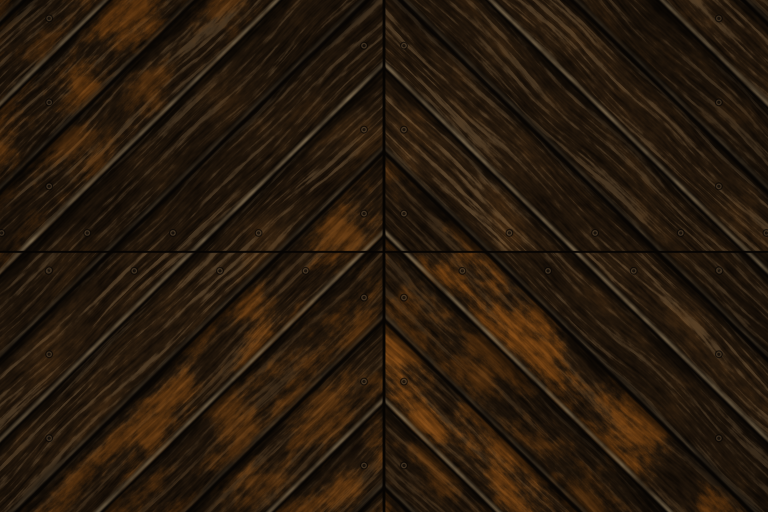
A Shadertoy shader for this texture:

```glsl
const float PITCH = 0.164;      // vertical spacing of the boards
const float FIRST_JOINT = 0.133;
const float SLOPE = 0.98;
const float SEAM_DEPTH = 0.492; // horizontal cut, measured from the top

const vec3 SOOT = vec3(0.065, 0.040, 0.018);
const vec3 UMBER = vec3(0.19, 0.125, 0.060);
const vec3 WEATHERED = vec3(0.34, 0.265, 0.175);
const vec3 AMBER = vec3(0.43, 0.235, 0.055);
const vec3 WORN_EDGE = vec3(0.49, 0.42, 0.31);
const vec3 GAP = vec3(0.022, 0.014, 0.009);

float hash(vec2 p) {
    vec3 q = fract(p.xyx * vec3(0.1031, 0.1030, 0.0973));
    q += dot(q, q.yzx + 33.33);
    return fract((q.x + q.y) * q.z);
}

float gradientDot(vec2 cell, vec2 offset) {
    float angle = 6.2832 * hash(cell);
    return dot(vec2(cos(angle), sin(angle)), offset);
}

float noise(vec2 p) {
    vec2 i = floor(p), f = fract(p);
    vec2 w = f * f * f * (f * (f * 6.0 - 15.0) + 10.0);
    vec2 e = vec2(1.0, 0.0);
    float low = mix(gradientDot(i, f), gradientDot(i + e.xy, f - e.xy), w.x);
    float high = mix(gradientDot(i + e.yx, f - e.yx), gradientDot(i + e.xx, f - e.xx), w.x);
    return 1.4 * mix(low, high, w.y);
}

float fbm(vec2 p) {
    float sum = 0.0, amp = 0.6;
    for (int i = 0; i < 4; i++) {
        sum += amp * noise(p);
        p = p * 2.03 + 17.1;
        amp *= 0.5;
    }
    return sum;
}

// Coverage of a line of given half width at signed distance d
float line(float d, float halfWidth, float blur) {
    return 1.0 - smoothstep(halfWidth - blur, halfWidth + blur, abs(d));
}

// Wood colour; grain = (along, across) the board
vec3 wood(vec2 grain, vec2 seed, float warmth, float grey) {
    vec2 g = grain + seed;
    float bend = 0.012 * noise(g * vec2(4.0, 9.0));
    float across = g.y + bend;
    float rings = noise(vec2(g.x * 3.5, across * 105.0));
    float fibre = noise(vec2(g.x * 22.0, across * 260.0));
    float blotch = fbm(g * vec2(7.0, 13.0));
    float speckle = fbm(g * vec2(45.0, 95.0));

    float tone = 0.60 + 0.50 * rings + 0.30 * fibre + 0.45 * blotch + 0.3 * speckle;
    vec3 col = mix(SOOT, UMBER, clamp(tone, 0.0, 1.3));
    float pale = smoothstep(0.05, 0.65, rings + 0.35 * fibre + 0.3 * speckle);
    col = mix(col, WEATHERED, pale * mix(0.25, 0.62, grey));
    float stain = smoothstep(-0.05, 0.55, blotch + 0.35 * warmth - 0.12 + 0.25 * speckle);
    return mix(col, AMBER * (0.65 + 0.5 * tone), 0.72 * stain * warmth);
}

// Screw head: x = brightness, y = coverage
vec2 screw(vec2 offset, float blur) {
    float r = length(offset);
    float ring = line(r - 0.0042, 0.0013, blur);
    float slot = line(r, 0.0017, blur);
    return vec2(0.85 * ring + 0.25 * slot, line(r, 0.0075, blur));
}

// All screws of the board whose middle meets the centre at boardMid
vec2 boardScrews(vec2 p, float boardMid, float blur) {
    vec2 head = vec2(0.0);
    for (int i = 0; i < 2; i++) {
        float side = float(i);
        float column = mix(0.039, 0.654, side);
        vec2 inColumn = vec2(column, boardMid + SLOPE * column);
        head = max(head, screw(p - inColumn, blur));
        float depth = SEAM_DEPTH + mix(-0.037, 0.037, side);
        vec2 bySeam = vec2((depth - boardMid) / SLOPE, depth);
        head = max(head, screw(p - bySeam, blur) * step(0.13, bySeam.x));
    }
    return head;
}

void mainImage(out vec4 fragColor, in vec2 fragCoord) {
    float blur = 0.8 / iResolution.y;
    vec2 p = (fragCoord - 0.5 * iResolution.xy) / iResolution.y;
    float right = step(0.0, p.x);
    vec2 folded = vec2(abs(p.x), 0.5 - p.y); // mirrored, depth from top

    // Chevron coordinates
    float level = (folded.y - SLOPE * folded.x - FIRST_JOINT) / PITCH;
    float board = floor(level);
    float joint = floor(level + 0.5);
    float d = (level - joint) * PITCH * 0.714;
    vec2 grain = vec2(folded.x + folded.y, folded.y - SLOPE * folded.x) * 0.71;
    float row = step(SEAM_DEPTH, folded.y);

    // Lower boards and the upper left corner are stained, the others grey
    float lower = step(0.5, board);
    float corner = step(board, -2.5) * (1.0 - right);
    vec2 id = vec2(board + 20.0, right * 7.0 + row * 3.0);
    float warmth = 0.15 + max(lower, corner) * mix(0.5, 0.85, hash(id));
    vec2 seed = floor(vec2(hash(id + 3.1), hash(id + 8.7)) * 40.0) + 5.0;
    vec3 col = wood(grain, seed, warmth, 1.0 - 0.8 * lower);
    col *= 0.85 + 0.3 * hash(id + 5.3);

    // Bevels: every second joint is rubbed pale
    float rubbed = 1.0 - mod(joint, 2.0);
    float wear = 0.75 + 0.6 * fbm(vec2(grain.x * 14.0, joint * 5.0 + right * 9.0));
    float bevel = line(d + 0.0065, 0.0035, 0.0025 + blur);
    col *= 1.0 - 0.45 * line(d, 0.014, 0.007);
    col = mix(col, WORN_EDGE, clamp(bevel * wear * mix(0.30, 0.85, rubbed), 0.0, 1.0));
    col = mix(col, GAP, line(d, mix(0.0036, 0.0022, rubbed), 0.001 + blur) * 0.9);

    // Screws
    float boardMid = FIRST_JOINT + (board + 0.5) * PITCH;
    vec2 head = boardScrews(folded, boardMid, blur);
    col = mix(col, mix(GAP, WEATHERED, head.x), head.y * 0.8);

    // Seams and soft falloff towards the corners
    col = mix(col, GAP, line(folded.y - SEAM_DEPTH, 0.0019, blur));
    col = mix(col, GAP, line(p.x, 0.0028, blur));
    col *= 1.06 - 0.28 * dot(p, p);
    fragColor = vec4(col, 1.0);
}
```
